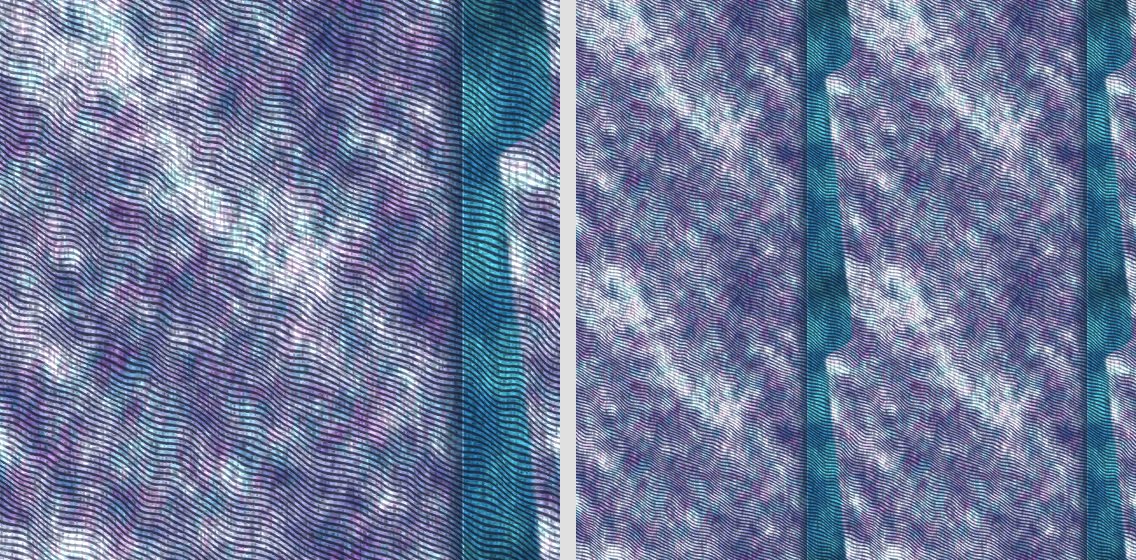
Left: one tile. Right: repeated 2 by 2.
A Shadertoy shader for this texture:

```glsl
// Wavy engraved ink lines over cloudy woven lavender cloth with a teal ribbon; tiles seamlessly.
#define LINES_UP 90.0
#define LINES_ACROSS 42.0
#define WAVE_DEPTH 0.55
#define INK_STRENGTH 0.90
#define THREADS 320.0
#define THREAD_CONTRAST 0.58
#define TINT_AMOUNT 0.75
#define RIBBON_LEFT 0.826
#define SHADE vec3(0.45, 0.46, 0.67)
#define LIGHT vec3(0.88, 0.91, 0.99)
#define INK vec3(0.06, 0.07, 0.14)

const float TAU = 6.28318;

float hash(vec2 p) {
    return fract(sin(dot(p, vec2(127.1, 311.7))) * 43758.5453);
}

// Value noise that repeats after a whole number of cells.
float wrapNoise(vec2 uv, vec2 cells, float seed) {
    vec2 p = uv * cells;
    vec2 i = floor(p), f = p - i;
    f = f * f * (3.0 - 2.0 * f);
    vec2 a = mod(i, cells) + seed, b = mod(i + 1.0, cells) + seed;
    return mix(mix(hash(a), hash(vec2(b.x, a.y)), f.x),
               mix(hash(vec2(a.x, b.y)), hash(b), f.x), f.y);
}

float wrapFbm(vec2 uv, vec2 cells, float seed) {
    float sum = 0.0, gain = 0.5;
    for (int k = 0; k < 4; k++) {
        sum += gain * wrapNoise(uv, cells, seed + 17.0 * float(k));
        cells *= 2.0;
        gain *= 0.55;
    }
    return sum / 1.01;
}

// Soft spot on the wrapped canvas.
float glow(vec2 uv, vec2 center, vec2 radius) {
    vec2 d = (fract(uv - center + 0.5) - 0.5) / radius;
    return exp(-dot(d, d));
}

// Ribbon's right border: widens downward, with a bulge near the top.
float ribbonRight(float y) {
    return mix(0.970 - 0.11 * y, 0.970 + 0.09 * (1.0 - y), smoothstep(0.71, 0.80, y));
}

// Ink coverage of the wavy diagonal lines, roughened by the cloth grain.
float inkLines(vec2 uv, float grain) {
    float bend = wrapNoise(uv, vec2(5.0, 4.0), 31.0);
    float drift = wrapNoise(uv, vec2(9.0, 8.0), 57.0);
    float wave = sin(TAU * (6.0 * uv.x + 2.0 * uv.y + 1.1 * bend));
    float wobble = sin(TAU * (9.0 * uv.x - 3.0 * uv.y + 0.9 * drift));
    float phase = LINES_UP * uv.y + LINES_ACROSS * uv.x + 0.10 * (grain - 0.5)
                + WAVE_DEPTH * wave + 0.22 * wobble + 1.1 * bend + 0.7 * drift;
    return smoothstep(-0.50, 1.10, cos(TAU * phase) + 1.3 * (grain - 0.5));
}

void mainImage(out vec4 fragColor, in vec2 fragCoord) {
    vec2 uv = fragCoord / iResolution.xy;
    vec2 sheared = vec2(uv.x, uv.x + uv.y);

    // Cloth threads and grain
    float warpThread = wrapNoise(uv, vec2(THREADS, 44.0), 3.0);
    float weftThread = wrapNoise(uv, vec2(64.0, THREADS), 5.0);
    float grain = wrapNoise(uv, vec2(THREADS), 7.0);
    float weave = 0.42 * warpThread + 0.22 * weftThread + 0.36 * grain - 0.5;

    // Diagonal clouds with a few broad lights and darks
    float cloud = 0.52 * wrapFbm(sheared, vec2(5.0, 9.0), 11.0)
                + 0.48 * wrapFbm(uv, vec2(19.0, 20.0), 23.0);
    float value = 0.46 + 2.6 * (cloud - 0.5);
    value += 0.45 * (wrapNoise(uv, vec2(72.0, 40.0), 29.0) - 0.5);
    value += 0.50 * glow(uv, vec2(0.18, 0.88), vec2(0.20, 0.12));
    value += 0.70 * glow(uv, vec2(0.94, 0.68), vec2(0.06, 0.04));
    value += 0.35 * glow(uv, vec2(0.12, 0.02), vec2(0.18, 0.05));
    value += 0.25 * glow(sheared, vec2(0.45, 0.06), vec2(0.32, 0.09));
    value -= 0.30 * glow(uv, vec2(0.60, 0.90), vec2(0.16, 0.12));
    value -= 0.35 * glow(uv, vec2(0.75, 0.50), vec2(0.07, 0.32));
    value = clamp(value, -0.30, 1.20);
    vec3 cloth = mix(SHADE, LIGHT, value);

    // Cyan and pink stains, with fine streaks of the same hues
    float streak = wrapNoise(uv, vec2(140.0, 40.0), 91.0) - 0.5;
    float cyan = smoothstep(0.45, 0.75, wrapFbm(uv, vec2(24.0, 22.0), 41.0) + 0.25 * streak);
    float pink = smoothstep(0.48, 0.80, wrapFbm(uv, vec2(25.0, 27.0), 67.0) - 0.25 * streak);
    cloth += TINT_AMOUNT * cyan * vec3(-0.14, 0.06, 0.02);
    cloth += TINT_AMOUNT * pink * vec3(0.10, -0.09, 0.00);

    // Shadow falling to the left of the ribbon
    float x = fract(uv.x), y = fract(uv.y);
    float leftSide = 1.0 - smoothstep(RIBBON_LEFT - 0.001, RIBBON_LEFT + 0.001, x);
    float shadow = leftSide * smoothstep(RIBBON_LEFT - 0.05, RIBBON_LEFT, x);
    cloth = mix(cloth, vec3(0.12, 0.26, 0.40), 0.85 * shadow);

    // Teal ribbon with a thin bright left edge
    float mottle = wrapFbm(uv, vec2(12.0, 11.0), 83.0);
    float border = ribbonRight(y) + 0.02 * (mottle - 0.5);
    float ribbon = (1.0 - leftSide) * (1.0 - smoothstep(border - 0.008, border + 0.008, x));
    float dusk = glow(uv, vec2(0.90, 0.97), vec2(0.20, 0.07));
    vec3 teal = mix(vec3(0.16, 0.44, 0.62), vec3(0.31, 0.71, 0.79),
                    smoothstep(0.30, 0.70, mottle));
    teal *= 1.0 - 0.30 * dusk;
    float rim = 1.0 - smoothstep(0.0008, 0.0025, abs(x - RIBBON_LEFT - 0.001));
    cloth = mix(cloth, teal + 0.20 * rim, ribbon);

    // Weave and ink, which fades in the brightest patches
    cloth *= 1.0 + 2.0 * THREAD_CONTRAST * weave;
    float fade = 1.0 - 0.45 * smoothstep(0.55, 1.2, value) * (1.0 - ribbon);
    float ink = INK_STRENGTH * fade * inkLines(uv, 0.65 * grain + 0.35 * warpThread);
    vec3 color = mix(cloth, INK + 0.14 * cloth, ink);
    fragColor = vec4(clamp(color, 0.0, 1.0), 1.0);
}
```
